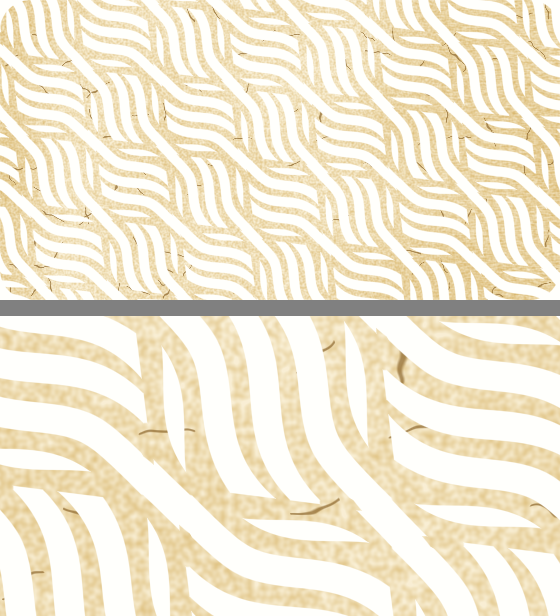
Top, the full canvas; bottom, a detail of the centre.
Reproduce this pattern procedurally as a WebGL 1 fragment shader.

```glsl
precision highp float;

uniform vec2 u_resolution;

#define CELL 0.1341         // block size, in canvas widths
#define SHEAR 0.126         // skew of the block lattice
#define ORIGIN vec2(0.357, 0.2096)
#define STRIPE_GAP 0.212    // distance between stripe centres, in blocks
#define STRIPE_HALF 0.066
#define STRIPE_END 0.447
#define CORNER_RADIUS 0.055
#define GRAIN 0.46
#define WHITE vec3(1.0, 1.0, 0.99)
#define PALE_GOLD vec3(0.975, 0.935, 0.83)
#define DEEP_GOLD vec3(0.84, 0.70, 0.40)
#define CRACK_BROWN vec3(0.55, 0.40, 0.17)

vec2 hash2(vec2 p) {
  p = vec2(dot(p, vec2(127.1, 311.7)), dot(p, vec2(269.5, 183.3)));
  return fract(sin(p) * 43758.5);
}

float cornerGradient(vec2 cell, vec2 corner, vec2 f) {
  float angle = 6.2832 * hash2(cell + corner).x;
  return dot(vec2(cos(angle), sin(angle)), f - corner);
}

float gradientNoise(vec2 p) {
  vec2 i = floor(p), f = fract(p);
  vec2 w = f * f * f * (f * (f * 6.0 - 15.0) + 10.0);
  float low = mix(cornerGradient(i, vec2(0.0), f), cornerGradient(i, vec2(1.0, 0.0), f), w.x);
  float high = mix(cornerGradient(i, vec2(0.0, 1.0), f), cornerGradient(i, vec2(1.0), f), w.x);
  return mix(low, high, w.y);
}

// Flat in the middle, steep towards both ends
float wave(float x) {
  x = clamp(x, -0.46, 0.46);
  return 0.08 * x + 1.45 * x * x * x;
}

float waveSlope(float x) {
  return 0.08 + 4.35 * x * x;
}

// Stripe that leaves the block along the diagonal to the next one
float longCurve(float x) {
  float a = STRIPE_GAP + wave(x);
  return 0.5 * (a + x + sqrt((a - x) * (a - x) + 0.0064));
}

float longStripe(vec2 q) {
  float y = longCurve(q.x);
  float slope = (longCurve(q.x + 0.01) - y) / 0.01;
  float d = abs(q.y - y) / sqrt(1.0 + slope * slope) - STRIPE_HALF;
  float skewX = q.x - SHEAR * q.y;
  return max(d, max(-STRIPE_END - skewX, q.x - 0.62));
}

float middleStripe(vec2 q) {
  float slope = waveSlope(q.x);
  float d = (abs(q.y - wave(q.x)) - STRIPE_HALF) / sqrt(1.0 + slope * slope);
  return max(d, abs(q.x - SHEAR * q.y) - STRIPE_END);
}

float leaf(vec2 q) {
  q -= vec2(-0.055, 0.405);
  float t = q.x / 0.28;
  return max(abs(q.y - wave(q.x)) - 0.043 * (1.0 - t * t), abs(q.x) - 0.28);
}

float block(vec2 q) {
  float d = min(longStripe(q), longStripe(-q));
  return min(min(d, middleStripe(q)), min(leaf(q), leaf(-q)));
}

// Blocks alternate with their mirror across the diagonal
float weave(vec2 q) {
  vec2 base = floor((q - SHEAR * q.yx) / (1.0 - SHEAR * SHEAR));
  float d = 1.0;
  for (int j = 0; j < 2; j++) {
    for (int i = 0; i < 2; i++) {
      vec2 id = base + vec2(float(i), float(j));
      vec2 local = q - id - SHEAR * id.yx;
      d = min(d, block(mod(id.x + id.y, 2.0) < 0.5 ? local : local.yx));
    }
  }
  return d;
}

// Scattered short cracks, at most one per grid square
float cracks(vec2 p, float density, float chance) {
  p += 0.006 * vec2(gradientNoise(p * 70.0), gradientNoise(p * 70.0 + 31.0));
  vec2 id = floor(p * density);
  vec2 pick = hash2(id + 7.0), jitter = hash2(id + 53.0);
  vec2 f = fract(p * density) - 0.5 - 0.3 * (jitter - 0.5);
  vec2 dir = vec2(cos(pick.y * 3.1416), sin(pick.y * 3.1416));
  float along = clamp(dot(f, dir), -0.32, 0.32);
  float d = length(f - dir * along) / density;
  float width = 0.0009 * (1.1 - abs(along) * 2.5);
  return step(pick.x, chance) * (1.0 - smoothstep(width * 0.4, width + 0.0009, d));
}

vec3 goldFoil(vec2 p) {
  float right = smoothstep(0.58, 0.92, p.x);
  float left = 1.0 - smoothstep(0.0, 0.16, p.x);
  float tone = 0.27 + 0.28 * right + 0.22 * left + 0.22 * gradientNoise(p * 5.0 + 3.0);
  float speckle = gradientNoise(p * 250.0) + 0.6 * gradientNoise(p * 120.0);
  float streak = gradientNoise(p * vec2(80.0, 300.0));
  tone += GRAIN * mix(speckle, 0.6 * speckle + streak, right);
  vec3 gold = mix(PALE_GOLD, DEEP_GOLD, clamp(tone, 0.0, 1.15));
  float crack = max(cracks(p, 22.0, 0.3), cracks(p + 0.37, 14.0, 0.25));
  return mix(gold, CRACK_BROWN, 0.7 * crack);
}

void main() {
  float pixel = 1.0 / u_resolution.x;
  vec2 size = u_resolution * pixel;
  vec2 p = vec2(gl_FragCoord.x * pixel, size.y - gl_FragCoord.y * pixel);

  float edge = weave((p - ORIGIN) / CELL) * CELL;
  float foil = smoothstep(-0.8 * pixel, 0.8 * pixel, edge);

  // Rounded sheet corners
  vec2 c = abs(p - 0.5 * size) - 0.5 * size + CORNER_RADIUS;
  float sheet = length(max(c, 0.0)) - CORNER_RADIUS;
  foil *= 1.0 - smoothstep(-0.8 * pixel, 0.8 * pixel, sheet);

  gl_FragColor = vec4(mix(WHITE, goldFoil(p), foil), 1.0);
}
```
